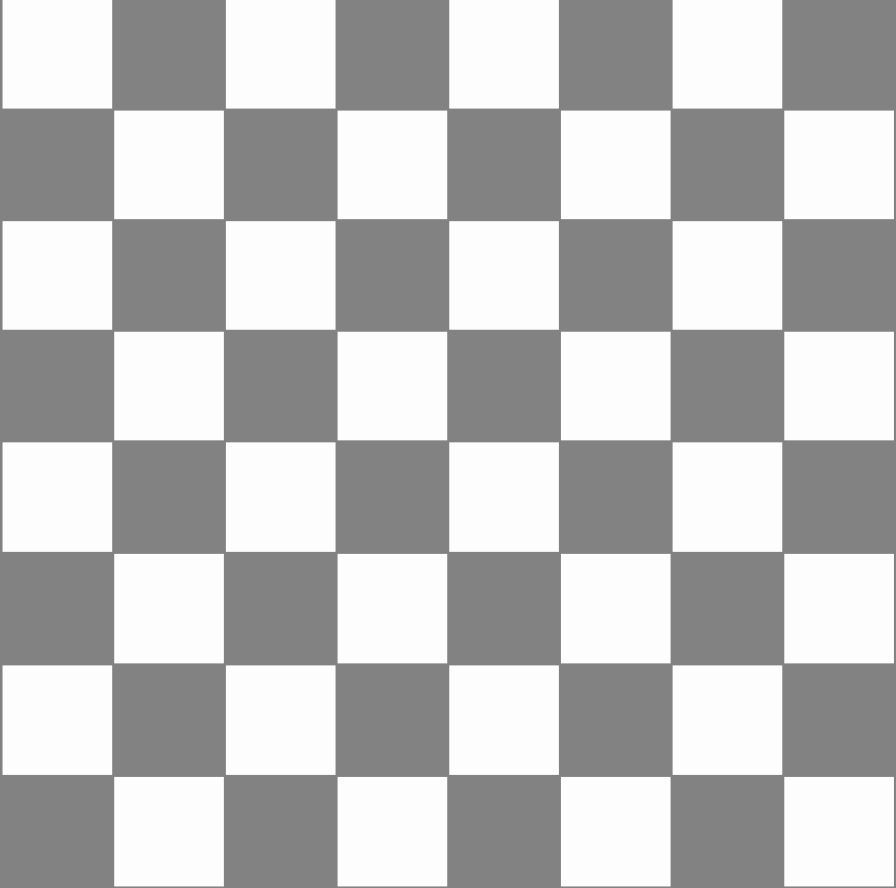
Reproduce this pattern procedurally as a WebGL 1 fragment shader.

```glsl
precision highp float;
// Eight by eight grey and white checkerboard with hairline grey joints.

uniform vec2 u_resolution;

// Board coordinates in cells; rows above the middle are slightly shorter.
vec2 boardCells(vec2 uv) {
  float rowsPerHeight = uv.y < 0.503 ? 7.962 : 8.03;
  return vec2((uv.x - 0.0017) * 8.023, (uv.y - 0.503) * rowsPerHeight + 4.0);
}

// Antialiased coverage of the tile inside its joints.
float tileCoverage(vec2 cells, vec2 pixel) {
  vec2 edge = 0.5 - abs(fract(cells) - 0.5);
  vec2 cover = clamp((edge - 0.009) / pixel + 0.5, 0.0, 1.0);
  return cover.x * cover.y;
}

void main() {
  vec2 cells = boardCells(gl_FragCoord.xy / u_resolution);
  vec2 index = floor(cells);

  // White tiles alternate, starting with grey at the lower left.
  float isWhite = mod(index.x + index.y, 2.0);
  vec2 inside = step(0.0, index) * step(index, vec2(7.0));
  float white = isWhite * inside.x * inside.y * tileCoverage(cells, 8.0 / u_resolution);

  gl_FragColor = vec4(vec3(mix(0.51, 0.992, white)), 1.0);
}
```
